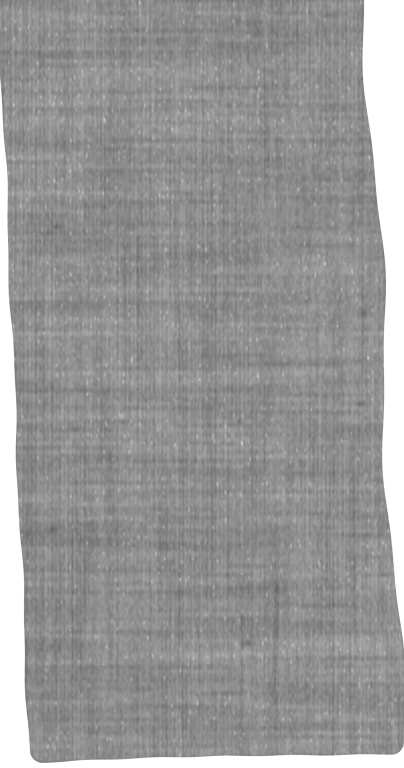
A WebGL 2 fragment shader for this texture:

```glsl
#version 300 es
precision highp float;
// A worn strip of grey woven cloth with wavy edges on a white ground.

#define CLOTH_GREY 0.553
#define THREADS 235.0        // warp threads per canvas height
#define WARP_CONTRAST 0.070
#define RIB_CONTRAST 0.012
#define WEFT_CONTRAST 0.075
#define BAND_CONTRAST 0.050
#define GRAIN_CONTRAST 0.080
#define DARK_LINE 0.055
#define FLECK_LIGHT 0.15
#define SPOT_DARK 0.13
#define CORNER_RADIUS 0.016

uniform vec2 u_resolution;
out vec4 outColor;

float hash(vec2 p) {
  vec3 q = fract(vec3(p.xyx) * 0.1031);
  q += dot(q, q.yzx + 33.33);
  return fract((q.x + q.y) * q.z);
}

// One strand: smooth random values along x, shifted by its own offset.
float strandRow(float x, float row) {
  x += 17.0 * hash(vec2(row, 5.0));
  float cell = floor(x);
  float blend = smoothstep(0.0, 1.0, x - cell);
  return mix(hash(vec2(cell, row)), hash(vec2(cell + 1.0, row)), blend);
}

// Neighbouring strands blended; x runs along them and y across.
float strands(vec2 p) {
  float row = floor(p.y);
  float blend = smoothstep(0.0, 1.0, p.y - row);
  return mix(strandRow(p.x, row), strandRow(p.x, row + 1.0), blend);
}

// Soft elliptical specks, at most one in each cell.
float specks(vec2 p, float size, float chance, vec2 radius, float seed) {
  vec2 cell = floor(p / size);
  vec2 key = cell + seed;
  vec2 jitter = 0.25 + 0.5 * vec2(hash(key), hash(key + 31.7));
  float strength = step(hash(key + 71.3), chance) * mix(0.4, 1.0, hash(key + 13.9));
  vec2 offset = (p - (cell + jitter) * size) / radius;
  return strength * exp(-dot(offset, offset));
}

// Signed distance to the cloth outline, negative inside.
float clothEdge(vec2 p) {
  float t = 1.0 - p.y;
  float left = 0.041 * t - 0.002 + 0.0018 * sin(24.0 * t + 2.2) + 0.0006 * sin(61.0 * t);
  float right = 0.476 + 0.050 * t + 0.007 * sin(12.1 * (t - 0.22)) + 0.0015 * sin(37.0 * t + 1.0);
  float bottom = 0.004 + 0.032 * p.x + 0.003 * sin(8.0 * p.x) + 0.0006 * sin(70.0 * p.x);
  vec2 d = vec2(max(left - p.x, p.x - right), bottom - p.y) + CORNER_RADIUS;
  return length(max(d, 0.0)) + min(max(d.x, d.y), 0.0) - CORNER_RADIUS;
}

float clothShade(vec2 p) {
  // Upright warp threads with scattered dark gaps
  vec2 warpPos = vec2(p.y * 9.0, p.x * THREADS);
  float shade = CLOTH_GREY + WARP_CONTRAST * (strands(warpPos) - 0.5);
  float ribStrength = strands(vec2(p.y * 5.0, p.x * 22.0));
  shade += 2.0 * RIB_CONTRAST * ribStrength * sin(6.2832 * warpPos.y * 0.8);
  float gap = strands(vec2(p.y * 3.0 + 40.0, p.x * THREADS + 300.0));
  shade -= DARK_LINE * smoothstep(0.78, 0.98, gap);

  // Level weft streaks, wider bands and broad patches
  float weft = strands(vec2(p.x * 9.0, p.y * 175.0 + 500.0));
  float band = strands(vec2(p.x * 4.0, p.y * 55.0 + 900.0));
  float patches = strands(vec2(p.x * 7.0, p.y * 11.0 + 70.0));
  shade += WEFT_CONTRAST * (weft - 0.5) + BAND_CONTRAST * (band - 0.5);
  shade += 0.03 * (patches - 0.5);

  // Fine grain, drawn out along the warp
  shade += GRAIN_CONTRAST * (strands(vec2(p.y * 190.0, p.x * 380.0 + 700.0)) - 0.5);

  // Light flecks, denser in the pale streaks, and a few dark slubs
  float fleckChance = 0.30 * smoothstep(0.25, 0.9, 0.5 * (band + patches));
  float fleck = specks(p, 0.011, 0.18, vec2(0.0014, 0.0026), 3.0);
  fleck += specks(p + 0.004, 0.009, fleckChance, vec2(0.0012, 0.0024), 207.0);
  shade += FLECK_LIGHT * fleck;
  shade -= SPOT_DARK * specks(p, 0.13, 0.28, vec2(0.007, 0.004), 401.0);
  shade -= 0.7 * SPOT_DARK * specks(p, 0.07, 0.12, vec2(0.003, 0.003), 613.0);
  return shade;
}

void main() {
  vec2 p = gl_FragCoord.xy / u_resolution.y;
  float pixel = 1.0 / u_resolution.y;
  float edge = clothEdge(p);
  float shade = clothShade(p) - 0.03 * smoothstep(-0.004, 0.0, edge);
  float outside = smoothstep(-0.7 * pixel, 0.7 * pixel, edge);
  outColor = vec4(vec3(mix(shade, 1.0, outside)), 1.0);
}
```
